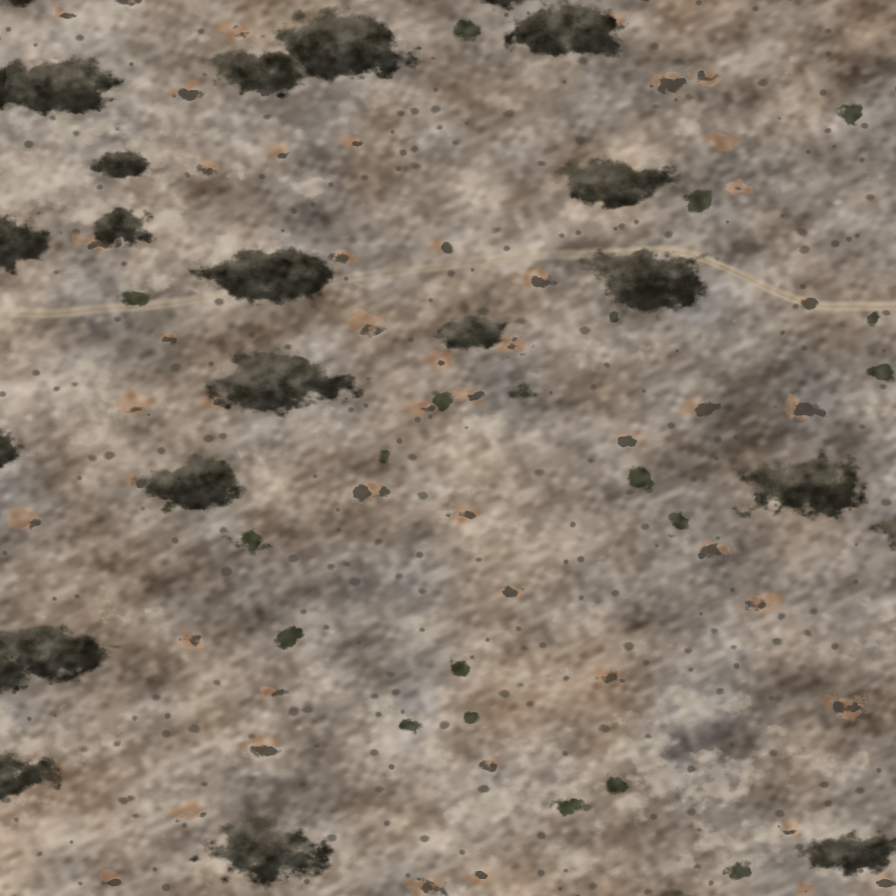
This texture is drawn by a Shadertoy shader. Its source:

```glsl
// A dry hillside seen from far off: grainy tan soil with slanting pale streaks,
// dark shrubs, small lit rocks with shadows, and a worn dirt track.
// Soil is layered value noise; plants and rocks are jittered grid cells.

const vec3 SOIL        = vec3(0.555, 0.503, 0.450);
const vec3 PALE_EARTH  = vec3(0.730, 0.680, 0.615);
const vec3 TRACK_DUST  = vec3(0.700, 0.635, 0.545);
const vec3 ROCK_LIT    = vec3(0.680, 0.540, 0.425);
const vec3 SHADOW      = vec3(0.190, 0.175, 0.145);
const vec3 SHRUB_TOP   = vec3(0.335, 0.310, 0.262);
const vec3 SHRUB_BASE  = vec3(0.165, 0.160, 0.130);
const vec3 TUFT_GREEN  = vec3(0.205, 0.215, 0.150);

const vec2 SHRUB_CELLS = vec2(6.0, 9.0);
const vec2 ROCK_CELLS  = vec2(12.0, 17.0);
const vec2 TUFT_CELLS  = vec2(15.0, 19.0);
const vec2 SPECK_CELLS = vec2(42.0, 52.0);

const float PATCH_CONTRAST  = 0.26;
const float CLUMP_CONTRAST  = 0.36;
const float STREAK_CONTRAST = 0.24;
const float GRAIN_CONTRAST  = 0.17;
const float TRACK_WIDTH     = 0.008;

float hash(vec2 p) {
    vec3 q = fract(p.xyx * 0.1031);
    q += dot(q, q.yzx + 33.33);
    return fract((q.x + q.y) * q.z);
}

float noise(vec2 p) {
    vec2 i = floor(p), f = fract(p);
    f = f * f * (3.0 - 2.0 * f);
    return mix(mix(hash(i), hash(i + vec2(1, 0)), f.x),
               mix(hash(i + vec2(0, 1)), hash(i + vec2(1, 1)), f.x), f.y);
}

// Four octaves, centred on zero.
float fbm(vec2 p) {
    float sum = 0.0, gain = 0.5;
    for (int i = 0; i < 4; i++) {
        sum += gain * (noise(p) - 0.5);
        p = mat2(0.96, 0.28, -0.28, 0.96) * p * 2.03 + 17.3;
        gain *= 0.5;
    }
    return sum;
}

vec2 turn(vec2 p, float angle) {
    float c = cos(angle), s = sin(angle);
    return vec2(c * p.x + s * p.y, c * p.y - s * p.x);
}

float trackHeight(float x) {
    return 0.65 + 0.07 * smoothstep(0.0, 0.72, x) - 0.062 * smoothstep(0.74, 0.93, x);
}

// Nearest scattered item: offset in units of its radius, and a random id.
// The share of filled cells runs from share.x at the bottom to share.y on top.
vec3 scatter(vec2 p, vec2 cells, vec2 share, vec2 minSize, vec2 maxSize, float seed) {
    vec3 best = vec3(9.0, 9.0, 0.0);
    vec2 home = floor(p * cells);
    for (int y = -1; y <= 1; y++)
    for (int x = -1; x <= 1; x++) {
        vec2 cell = home + vec2(x, y), key = cell + seed;
        vec2 jitter = vec2(hash(key + 5.1), hash(key + 9.7));
        vec2 centre = (cell + 0.1 + 0.8 * jitter) / cells;
        if (hash(key) > mix(share.x, share.y, smoothstep(0.35, 0.6, centre.y))) continue;
        float id = hash(key + 23.9);
        vec2 local = (p - centre) / mix(minSize, maxSize, id);
        if (dot(local, local) < dot(best.xy, best.xy)) best = vec3(local, id);
    }
    return best;
}

void mainImage(out vec4 fragColor, in vec2 fragCoord) {
    vec2 uv = fragCoord / iResolution.y;
    float clump = fbm(uv * vec2(17.0, 29.0) + 40.0);
    float rough = fbm(uv * vec2(60.0, 75.0) + 90.0);
    float grain = noise(turn(uv, 0.4) * vec2(105.0, 140.0)) - 0.5;
    float fromTrack = uv.y - trackHeight(uv.x) - 0.006 * clump;

    // Soil: broad patches, slanting streaks, clumps and grain.
    float upperLeft = smoothstep(0.0, 0.12, fromTrack) * smoothstep(0.8, 0.4, uv.x);
    float rising  = fbm(turn(uv, 0.52) * vec2(6.0, 42.0) + 11.0);
    float falling = fbm(turn(uv, -0.45) * vec2(6.0, 38.0) + 31.0);
    float patches = fbm(uv * vec2(3.5, 5.5) + 3.0);
    float tone = PATCH_CONTRAST * patches + CLUMP_CONTRAST * clump
               + STREAK_CONTRAST * mix(rising, falling, upperLeft) + GRAIN_CONTRAST * grain;
    vec3 color = SOIL + tone * vec3(1.0, 0.98, 0.94);
    color += vec3(0.02, 0.004, -0.012) * 5.0 * fbm(uv * 9.0 + 70.0);

    // Bleached ground, strongest at lower right and upper left.
    vec2 low = (uv - vec2(0.78, 0.14)) / vec2(0.24, 0.10);
    vec2 high = (uv - vec2(0.12, 0.80)) / vec2(0.24, 0.10);
    float bleached = 0.24 * exp(-dot(low, low)) + 0.10 * exp(-dot(high, high));
    float chalk = smoothstep(0.14, 0.34, 0.7 * clump + 0.6 * rough + 0.4 * patches + bleached);
    color = mix(color, PALE_EARTH + 0.12 * grain, 0.65 * chalk);

    // Track with a shaded bank below it.
    float bank = exp(-pow((fromTrack + 0.045) / 0.028, 2.0)) * smoothstep(0.95, 0.5, uv.x);
    color -= 0.05 * bank;
    float worn = 0.45 + 0.5 * smoothstep(0.62, 0.72, uv.x) + 0.25 * smoothstep(0.3, 0.1, uv.x);
    float track = smoothstep(TRACK_WIDTH, 0.3 * TRACK_WIDTH, abs(fromTrack));
    float rut = smoothstep(0.003, 0.0, abs(fromTrack + 0.001));
    color = mix(color, TRACK_DUST + 0.12 * grain - 0.04 * rut, min(worn, 0.9) * track);

    // Small dark specks.
    vec3 speck = scatter(uv, SPECK_CELLS, vec2(0.14, 0.12), vec2(0.003), vec2(0.007, 0.005), 210.0);
    float speckMask = smoothstep(1.2, 0.3, length(speck.xy) + 1.5 * rough);
    color = mix(color, SHADOW + 0.08, 0.6 * speckMask);

    // Rocks: a warm lit side and a ragged shadow at lower right.
    vec3 rock = scatter(uv, ROCK_CELLS, vec2(0.20, 0.32), vec2(0.010, 0.006), vec2(0.022, 0.012), 320.0);
    float ragged = 2.6 * rough + 0.8 * grain;
    float lit = smoothstep(1.15, 0.6, length(rock.xy) + ragged);
    float shade = smoothstep(0.85, 0.35, length((rock.xy - vec2(0.35, -0.45)) * vec2(1.1, 1.3)) - ragged);
    color = mix(color, ROCK_LIT + 0.22 * grain, 0.65 * lit);
    color = mix(color, SHADOW + 0.04, 0.75 * shade);

    // Low green tufts.
    vec3 tuft = scatter(uv, TUFT_CELLS, vec2(0.09, 0.06), vec2(0.007), vec2(0.020, 0.013), 430.0);
    float tuftMask = smoothstep(1.15, 0.55, length(tuft.xy) + 2.4 * rough);
    color = mix(color, TUFT_GREEN + 0.15 * grain, 0.85 * tuftMask);

    // Shrubs: feathered domes, lighter on top and dark underneath.
    vec3 shrub = scatter(uv, SHRUB_CELLS, vec2(0.13, 0.44), vec2(0.032, 0.016), vec2(0.075, 0.035), 547.0);
    float outline = length(shrub.xy) + 1.1 * clump + 0.9 * rough;
    float shrubMask = smoothstep(1.12, 0.78, outline);
    float light = smoothstep(-0.7, 0.9, shrub.y - 0.35 * shrub.x + 2.0 * rough);
    vec3 foliage = mix(SHRUB_BASE, SHRUB_TOP, light) + 0.10 * grain + 0.18 * rough;
    color = mix(color, foliage, 0.94 * shrubMask);

    fragColor = vec4(clamp(color, 0.0, 1.0), 1.0);
}
```
